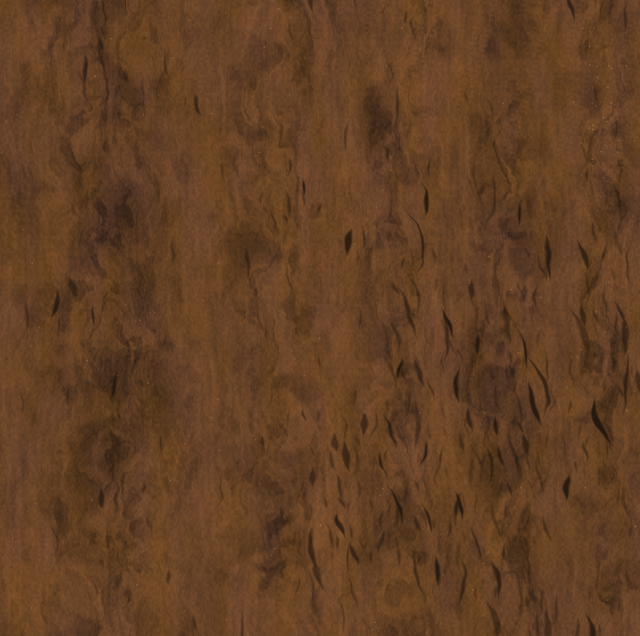
Give the GLSL for this texture, as a WebGL 2 fragment shader.

```glsl
#version 300 es
precision highp float;
// Dark stained burl veneer: upright fibres bent by a warp field, columns of
// smoky mottling and curled folds from layered noise, and black curved slits
// scattered on jittered grids that thicken towards the lower right.
uniform vec2 u_resolution;
out vec4 fragColor;

float hash(vec2 p) {
  return fract(sin(dot(p, vec2(127.1, 311.7))) * 43758.5453);
}

float noise(vec2 p) {
  vec2 i = floor(p), f = fract(p);
  f = f * f * (3.0 - 2.0 * f);
  return mix(mix(hash(i), hash(i + vec2(1, 0)), f.x),
             mix(hash(i + vec2(0, 1)), hash(i + vec2(1, 1)), f.x), f.y);
}

float fbm(vec2 p) {
  float sum = 0.0, amp = 0.516;
  for (int i = 0; i < 5; i++) {
    sum += amp * noise(p);
    p = mat2(1.96, 0.4, -0.4, 1.96) * p + 17.3;
    amp *= 0.5;
  }
  return sum;
}

// Upright columns where the figure gathers, closer together to the right.
float figureColumns(vec2 p) {
  float x = p.x - 0.17 + 0.07 * (noise(p * vec2(3.0, 5.0)) - 0.5);
  return 0.5 + 0.5 * cos(6.2832 * x * (2.9 + 2.94 * x));
}

// Coverage of the slits: tapered, leaning, bowed slivers on a grid of the
// given scale; columnShare adds some along the figure columns.
float slits(vec2 p, float scale, float columnShare, float pixel) {
  vec2 cellSize = scale * vec2(0.045, 0.08);
  vec2 home = floor(p / cellSize);
  float cover = 0.0;
  for (int j = -1; j <= 1; j++) {
    for (int i = -1; i <= 1; i++) {
      vec2 cell = home + vec2(i, j);
      vec2 id = cell + 60.0 * scale;
      vec2 center = (cell + vec2(hash(id + 3.1), hash(id + 8.7))) * cellSize;
      float crowd = smoothstep(0.42, 0.56, center.x)
                  * (1.0 - smoothstep(0.35, 0.78, center.y));
      float chance = 0.04 + 0.8 * crowd * smoothstep(0.25, 0.7, noise(center * 9.0 + 4.0))
                   + columnShare * figureColumns(center);
      float present = step(hash(id + 21.4), chance);
      float size = hash(id + 33.9);
      float halfLength = scale * mix(0.014, 0.05, size * size);
      vec2 d = p - center;
      d.x += d.y * (0.6 * hash(id + 45.2) - 0.2);
      d.x += d.y * d.y * 18.0 * (hash(id + 57.6) - 0.5);
      float along = d.y / halfLength;
      float halfWidth = scale * mix(0.0018, 0.0056, hash(id + 62.8)) * (1.0 - along * along);
      float edge = abs(d.x) - halfWidth;
      float ink = 1.0 - smoothstep(-0.001 - pixel, 0.001 + pixel, edge);
      cover = max(cover, present * ink * mix(0.45, 1.0, hash(id + 71.3)));
    }
  }
  return cover;
}

// Tiny pale pores, gathered in upright trails.
float paleSpecks(vec2 p, float pixel) {
  vec2 g = p * 170.0, cell = floor(g);
  float trail = smoothstep(0.45, 0.8, noise(p * vec2(16.0, 2.5) + 40.0))
              * smoothstep(0.4, 0.8, p.x) * smoothstep(0.45, 0.9, p.y);
  float present = step(hash(cell + 5.5), 0.001 + 0.2 * trail);
  vec2 offset = 0.25 + 0.5 * vec2(hash(cell + 1.7), hash(cell + 2.9));
  float radius = length(fract(g) - offset);
  return present * hash(cell + 9.4) * (1.0 - smoothstep(0.1, 0.2 + 80.0 * pixel, radius));
}

void main() {
  float pixel = 1.0 / u_resolution.y;
  vec2 p = gl_FragCoord.xy * pixel;
  float columns = figureColumns(p);

  // Fibres swirl most inside the columns.
  vec2 swirl = vec2(fbm(p * vec2(20.0, 13.0)), fbm(p * vec2(18.0, 14.0) + 31.0)) - 0.5;
  vec2 q = p + swirl * mix(0.025, 0.085, columns);

  // Broad tone, fine fibre and dusty grain.
  float tone = 0.88 + 0.42 * (fbm(p * vec2(9.0, 2.2) + 7.0) - 0.5);
  tone += 0.2 * (noise(q * vec2(75.0, 11.0)) - 0.5);
  tone += 0.22 * (noise(q * vec2(190.0, 30.0)) - 0.5);
  tone += 0.3 * (noise(p * vec2(400.0, 250.0)) - 0.5);

  // Smoky mottling, small upright flecks, and folds with one crisp side.
  float smoke = smoothstep(0.45, 0.7, fbm(q * vec2(24.0, 15.0) + 12.0));
  float fleck = smoothstep(0.56, 0.7, fbm(q * vec2(58.0, 24.0) + 71.0));
  float fold = fract(5.0 * fbm(q * vec2(13.0, 7.0) + 53.0));
  fold = fold * fold * fold * (1.0 - smoothstep(0.88, 1.0, fold));
  tone -= smoke * mix(0.13, 0.36, columns);
  tone -= fleck * mix(0.12, 0.34, columns);
  tone -= fold * mix(0.08, 0.32, columns);

  vec3 color = mix(vec3(0.225, 0.146, 0.092), vec3(0.45, 0.289, 0.162), clamp(tone, 0.0, 1.2));
  color.b += 0.045 * (noise(p * vec2(40.0, 14.0) + 90.0) - 0.5);

  // Large black slits and small fainter ones with ragged rims, then pores.
  vec2 ragged = 0.006 * (vec2(noise(p * 60.0), noise(p * 60.0 + 19.0)) - 0.5);
  float ink = max(slits(p + ragged, 1.0, 0.05, pixel),
                  0.6 * slits(p + ragged, 0.55, 0.16, pixel));
  color = mix(color, vec3(0.12, 0.08, 0.05), 0.92 * ink);
  color += vec3(0.15, 0.13, 0.11) * paleSpecks(p, pixel);
  fragColor = vec4(color, 1.0);
}
```
